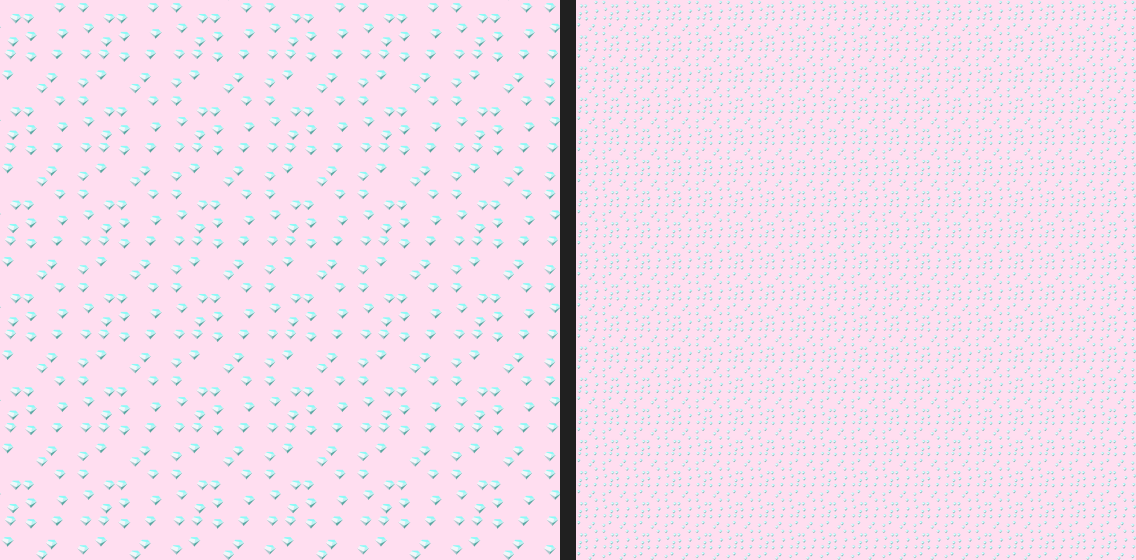
Left, the tile; right, the same tile 3 across and 3 down.
This pattern is drawn by a WebGL 2 fragment shader. Its source:

```glsl
#version 300 es
precision highp float;
// Small faceted turquoise gems scattered over a plain pale pink ground.

uniform vec2 u_resolution;
out vec4 fragColor;

const float CELLS = 24.0;      // grid cells across the canvas
const float PERIOD = 4.0;      // cells before the scatter repeats
const float GEM_SIZE = 0.245;  // half width of a gem, in cells

const vec3 PINK  = vec3(1.00, 0.87, 0.94);
const vec3 WHITE = vec3(0.95, 0.97, 0.98);
const vec3 CYAN  = vec3(0.55, 0.98, 0.97);
const vec3 ICE   = vec3(0.75, 0.95, 0.95);
const vec3 GREY  = vec3(0.68, 0.79, 0.81);
const vec3 TEAL  = vec3(0.36, 0.65, 0.63);

// Integer hash giving two values in 0..1 per cell.
vec2 hash2(vec2 cell) {
    uvec2 v = uvec2(cell) * 1664525u + 1013904223u;
    v.x += v.y * 1664525u;
    v.y += v.x * 1664525u;
    v ^= v >> 16u;
    v.x += v.y * 1664525u;
    v.y += v.x * 1664525u;
    v ^= v >> 16u;
    return vec2(v & 0xffffu) / 65536.0;
}

// Signed distance to the line a-b, positive on its left side.
float side(vec2 p, vec2 a, vec2 b) {
    vec2 d = normalize(b - a);
    return dot(p - a, vec2(-d.y, d.x));
}

// Smooth 0..1 step across one pixel.
float cover(float dist, float pixel) {
    return clamp(dist / pixel + 0.5, 0.0, 1.0);
}

// Outline: flat top, wide girdle and pointed base, positive inside.
float gemOutline(vec2 p) {
    vec2 q = vec2(abs(p.x), p.y);
    float base = side(q, vec2(0.0, -0.86), vec2(1.0, 0.2));
    float shoulder = side(q, vec2(1.0, 0.2), vec2(0.5, 0.78));
    return min(min(base, shoulder), 0.78 - p.y);
}

// Facets: cyan crown, white and icy faces, shaded lower rim.
vec3 gemColor(vec2 p, float lean, float pixel) {
    vec2 keel = vec2(0.05 + lean, -0.36);
    vec2 ridge = vec2(0.25 + lean, 0.4);
    vec2 left = vec2(-1.0, 0.2);
    vec2 right = vec2(1.0, 0.2);

    vec3 face = mix(ICE, WHITE, cover(side(p, keel, ridge), pixel));
    float crown = min(side(p, vec2(-0.8, 0.46), ridge),
                      side(p, ridge, vec2(1.0, 0.22)));
    crown = max(crown, side(p, vec2(-0.5, 0.78), vec2(-0.8, 0.3)) * -1.0 - 0.9);
    face = mix(face, CYAN, cover(crown, pixel));

    vec3 rim = mix(TEAL, GREY, cover(keel.x - 0.1 - p.x, pixel));
    float aboveRim = min(side(p, left, keel), side(p, keel, right));
    return mix(rim, face, cover(aboveRim, pixel));
}

// Gem centre inside its cell, snapped to a few even steps.
vec2 gemCentre(vec2 random) {
    return 0.21 + 0.58 * floor(random * 6.0) / 5.0;
}

void main() {
    vec2 grid = gl_FragCoord.xy / u_resolution * CELLS;
    float pixel = CELLS / min(u_resolution.x, u_resolution.y) / GEM_SIZE;
    vec2 home = floor(grid);
    vec3 color = PINK;

    // Neighbouring cells, since gems may cross cell borders.
    for (int y = -1; y <= 1; y++) {
        for (int x = -1; x <= 1; x++) {
            vec2 cell = home + vec2(x, y);
            vec2 random = hash2(mod(cell, PERIOD));
            vec2 p = (grid - cell - gemCentre(random)) / GEM_SIZE;
            float lean = 0.2 * (fract(random.x * 37.0) - 0.5);
            vec3 gem = gemColor(p, lean, pixel);
            color = mix(color, gem, cover(gemOutline(p), pixel));
        }
    }
    fragColor = vec4(color, 1.0);
}
```
